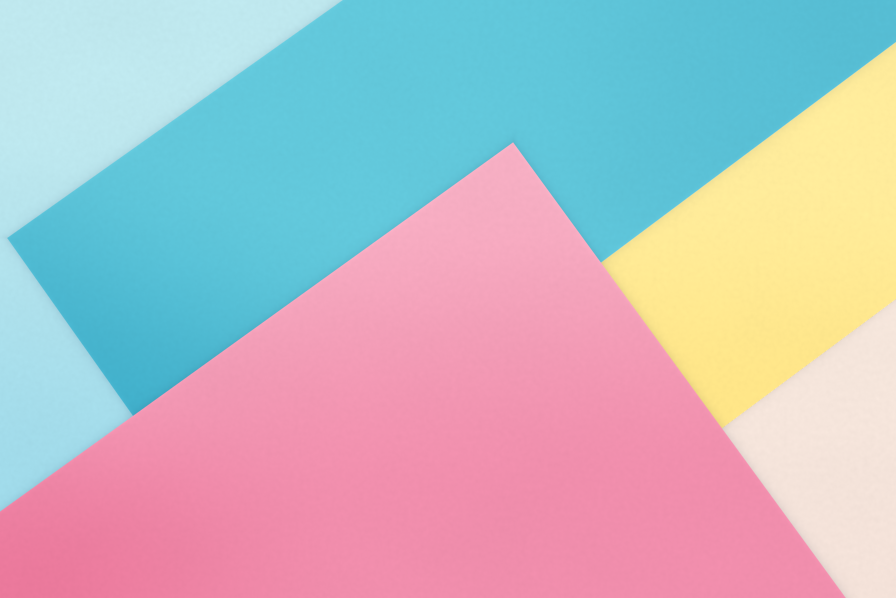
Reproduce this background procedurally as a WebGL 1 fragment shader.

```glsl
precision highp float;
// Overlapping sheets of pastel paper: pale blue, cream, yellow, teal and pink.
// Each sheet is an intersection of half planes, laid from back to front with
// a soft contact shadow, a broad tonal gradient and fine gradient-noise grain.

uniform vec2 u_resolution;

const vec3 SHADOW_TINT = vec3(0.62, 0.66, 0.72);

vec2 hashGradient(vec2 cell) {
  vec2 h = vec2(dot(cell, vec2(127.1, 311.7)), dot(cell, vec2(269.5, 183.3)));
  return 2.0 * fract(sin(h) * 43758.55) - 1.0;
}

float gradientNoise(vec2 p) {
  vec2 i = floor(p);
  vec2 f = fract(p);
  vec2 u = f * f * f * (f * (f * 6.0 - 15.0) + 10.0);
  float a = dot(hashGradient(i), f);
  float b = dot(hashGradient(i + vec2(1.0, 0.0)), f - vec2(1.0, 0.0));
  float c = dot(hashGradient(i + vec2(0.0, 1.0)), f - vec2(0.0, 1.0));
  float d = dot(hashGradient(i + 1.0), f - 1.0);
  return mix(mix(a, b, u.x), mix(c, d, u.x), u.y);
}

float fractalNoise(vec2 p) {
  float sum = 0.0;
  float amplitude = 0.5;
  for (int i = 0; i < 4; i++) {
    sum += amplitude * gradientNoise(p);
    p = mat2(1.6, 1.2, -1.2, 1.6) * p;
    amplitude *= 0.5;
  }
  return sum;
}

// Signed distance to the line a-b, positive on its left side.
float halfPlane(vec2 p, vec2 a, vec2 b) {
  vec2 d = normalize(b - a);
  return dot(p - a, vec2(-d.y, d.x));
}

// Lays a sheet over the colour below it, shading the ground next to its edge.
vec3 laySheet(vec3 below, vec3 paper, float dist, float shade, float pixel) {
  float shadow = shade * exp(min(dist, 0.0) / 0.007);
  vec3 ground = below * mix(vec3(1.0), SHADOW_TINT, shadow);
  float rim = 0.025 * exp(-max(dist, 0.0) / 0.003);
  return mix(ground, paper + rim, smoothstep(-0.7 * pixel, 0.7 * pixel, dist));
}

void main() {
  float pixel = 1.0 / u_resolution.y;
  vec2 p = gl_FragCoord.xy * pixel;
  p.x *= 1.5 * u_resolution.y / u_resolution.x;

  // Sheet outlines
  vec2 tealCorner = vec2(0.012, 0.602);
  vec2 pinkApex = vec2(0.859, 0.762);
  float yellowDist = halfPlane(p, vec2(1.5, 0.930), vec2(1.010, 0.564));
  float creamDist = halfPlane(p, vec2(1.5, 0.500), vec2(1.213, 0.287));
  float tealDist = min(halfPlane(p, vec2(0.574, 1.0), tealCorner),
                       halfPlane(p, tealCorner, vec2(0.221, 0.307)));
  tealDist = min(tealDist, -yellowDist);
  float pinkDist = min(halfPlane(p, pinkApex, vec2(0.0, 0.1445)),
                       halfPlane(p, vec2(1.416, 0.0), pinkApex));

  // Paper tones
  vec3 blue = mix(vec3(0.63, 0.86, 0.92), vec3(0.75, 0.91, 0.935),
                  smoothstep(0.15, 0.9, p.y + 0.2 * p.x));
  vec3 cream = mix(vec3(0.955, 0.885, 0.85), vec3(0.965, 0.905, 0.865),
                   smoothstep(0.0, 0.5, p.y));
  vec3 yellow = mix(vec3(1.0, 0.90, 0.53), vec3(1.0, 0.925, 0.61),
                    smoothstep(0.28, 0.75, p.y));
  vec3 teal = mix(vec3(0.24, 0.68, 0.79), vec3(0.385, 0.785, 0.86),
                  smoothstep(0.25, 0.85, p.y + 0.45 * p.x - 0.05));
  teal = mix(teal, vec3(0.33, 0.735, 0.825), smoothstep(0.7, 1.5, p.x) * 0.85);
  vec3 pink = mix(vec3(0.942, 0.555, 0.675), vec3(0.965, 0.685, 0.765),
                  smoothstep(0.15, 0.75, p.y - 0.06 * p.x + 0.05));
  float deepCorner = 1.0 - smoothstep(0.0, 0.5, length(p * vec2(0.75, 1.3)));
  pink = mix(pink, vec3(0.92, 0.46, 0.60), deepCorner * 0.85);

  // Stack from back to front
  vec3 color = laySheet(blue, yellow, yellowDist, 0.0, pixel);
  color = mix(color, cream, smoothstep(-0.7 * pixel, 0.7 * pixel, creamDist));
  color *= 1.0 - 0.05 * exp(-max(creamDist, 0.0) / 0.006) * step(0.0, creamDist);
  color = laySheet(color, teal, tealDist, 0.22, pixel);
  color = laySheet(color, pink, pinkDist, 0.22, pixel);

  // Gentle creases and paper grain
  float mottling = fractalNoise(p * vec2(4.0, 6.0));
  float grain = fractalNoise(p * 110.0);
  color *= 1.0 + 0.022 * mottling + 0.03 * grain;
  gl_FragColor = vec4(clamp(color, 0.0, 1.0), 1.0);
}
```
